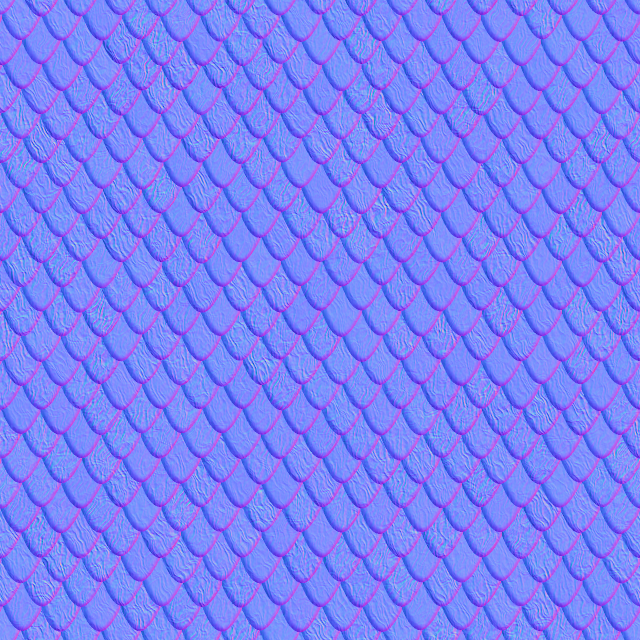
A Shadertoy shader for this texture map:

```glsl
// Tangent-space normal map of overlapping, round-tipped scales in staggered rows.
// Each point finds the topmost scale covering it, then sums the slopes of its
// body, its rolled rim and its wrinkled skin. Scale ids wrap, so the map tiles.

#define COLUMNS 16.0
#define ROWS 26.0            // even, so the stagger wraps
#define LATTICE_SHIFT vec2(0.54, 0.35)
#define TIP_JITTER 0.035
#define RIM_LEFT 0.23        // rim widths, in columns
#define RIM_RIGHT 0.13
#define RIM_SLOPE 0.66
#define BODY_SLOPE 0.13
#define WRINKLE_DEPTH 0.013

const float ROW_PITCH = COLUMNS / ROWS;

uint hashBits(uvec2 v) {
    uint h = v.x * 1597334677u ^ v.y * 3812015801u;
    h = (h ^ (h >> 15)) * 2246822519u;
    h = (h ^ (h >> 13)) * 3266489917u;
    return h ^ (h >> 16);
}

float hash(vec2 cell, uint salt) {
    uvec2 c = uvec2(ivec2(cell));
    return float(hashBits(c + uvec2(salt * 131u, salt * 71u)) >> 8) / 16777216.0;
}

float cornerRamp(vec2 cell, vec2 offset, uint seed) {
    float angle = 6.28319 * hash(cell, seed);
    return dot(vec2(cos(angle), sin(angle)), offset);
}

float gradientNoise(vec2 p, uint seed) {
    vec2 i = floor(p), f = p - i;
    vec2 u = f * f * f * (f * (f * 6.0 - 15.0) + 10.0);
    vec2 e = vec2(1.0, 0.0);
    float low = mix(cornerRamp(i, f, seed), cornerRamp(i + e.xy, f - e.xy, seed), u.x);
    float high = mix(cornerRamp(i + e.yx, f - e.yx, seed), cornerRamp(i + 1.0, f - 1.0, seed), u.x);
    return mix(low, high, u.y);
}

// Long leaning creases, a few cross cracks and fine grain
float skinHeight(vec2 s, float lean, uint seed) {
    float warp = gradientNoise(s * 3.5, seed);
    vec2 t = vec2(s.x + lean * s.y, s.y) + 0.12 * warp;
    float creases = 1.0 - 2.0 * abs(gradientNoise(t * vec2(9.0, 2.4), seed + 1u));
    float cracks = abs(gradientNoise(t * vec2(4.0, 7.0) + warp, seed + 2u));
    float grain = gradientNoise(s * vec2(20.0, 14.0), seed + 3u);
    return 1.3 * creases - 1.1 * cracks + 0.45 * grain;
}

// Lower outline of a scale: x = height above the tip, y = its derivative
vec2 outline(float x) {
    float power = x < 0.0 ? 2.15 : 1.75;
    float a = max(2.0 * abs(x), 1e-4);
    float rise = 0.97 * ROW_PITCH;
    return rise * vec2(pow(a, power), 2.0 * power * pow(a, power - 1.0) * sign(x));
}

// Finds the topmost scale over p; returns its id, and position from its tip
vec2 findScale(vec2 p, out vec2 fromTip) {
    float topRow = floor(p.y / ROW_PITCH - LATTICE_SHIFT.y) + 1.0;
    vec2 id = vec2(0.0);
    fromTip = vec2(0.0);
    for (int r = 0; r < 3; r++) {
        float row = topRow - float(r);
        float shift = LATTICE_SHIFT.x + 0.5 * mod(row, 2.0);
        float column = floor(p.x - shift);
        float best = -1e3;
        for (int c = 0; c < 2; c++) {
            vec2 cell = vec2(column + float(c), row);
            vec2 wrapped = mod(cell, vec2(COLUMNS, ROWS));
            vec2 jitter = vec2(hash(wrapped, 1u), hash(wrapped, 2u)) * 2.0 - 1.0;
            vec2 tip = vec2(cell.x + shift, (row + LATTICE_SHIFT.y) * ROW_PITCH);
            vec2 q = p - tip - TIP_JITTER * jitter;
            float inside = q.y - outline(q.x).x;
            if (inside > best) { best = inside; id = wrapped; fromTip = q; }
        }
        if (best > 0.0) break;
    }
    return id;
}

vec2 surfaceTilt(vec2 p) {
    vec2 s;
    vec2 id = findScale(p, s);
    uint seed = 11u + 7u * uint(id.x + COLUMNS * id.y);

    // Rolled rim, with short hatching across it
    vec2 curve = outline(s.x);
    vec2 outward = normalize(vec2(curve.y, -1.0));
    float edge = max(s.y - curve.x, 0.0) * -outward.y;
    float hatch = gradientNoise(vec2(s.x * 22.0, edge * 9.0), seed + 4u);
    float width = mix(RIM_LEFT, RIM_RIGHT, smoothstep(-0.8, 0.6, outward.x));
    float rim = 1.0 - smoothstep(0.0, width, edge + 0.018 * hatch);
    vec2 tilt = outward * rim * RIM_SLOPE * (1.0 + 0.4 * hatch);

    // Body rises toward the tip, with a small lean of its own
    vec2 wobble = vec2(hash(id, 5u), hash(id, 6u)) - 0.5;
    tilt += vec2(0.10 * s.x - 0.01, BODY_SLOPE) * (1.0 - rim) + 0.06 * wobble;

    // Skin slope by finite differences; some scales are smoother
    float lean = 0.9 * (hash(id, 7u) - 0.4);
    float depth = WRINKLE_DEPTH * mix(0.4, 1.4, hash(id, 8u)) * (1.0 - 0.5 * rim);
    vec2 e = vec2(0.014, 0.0);
    float h = skinHeight(s, lean, seed);
    vec2 slope = vec2(skinHeight(s + e.xy, lean, seed), skinHeight(s + e.yx, lean, seed)) - h;
    return tilt - depth * slope / e.x;
}

void mainImage(out vec4 fragColor, in vec2 fragCoord) {
    // Four samples per pixel smooth the scale edges
    vec2 tilt = vec2(0.0);
    for (int k = 0; k < 4; k++) {
        vec2 offset = vec2(k & 1, k >> 1) * 0.5 - 0.25;
        tilt += 0.25 * surfaceTilt((fragCoord + offset) / iResolution.xy * COLUMNS);
    }
    tilt /= max(1.0, length(tilt) / 0.85);
    vec3 normal = vec3(tilt, sqrt(1.0 - dot(tilt, tilt)));
    fragColor = vec4(0.5 + 0.5 * normal, 1.0);
}
```
